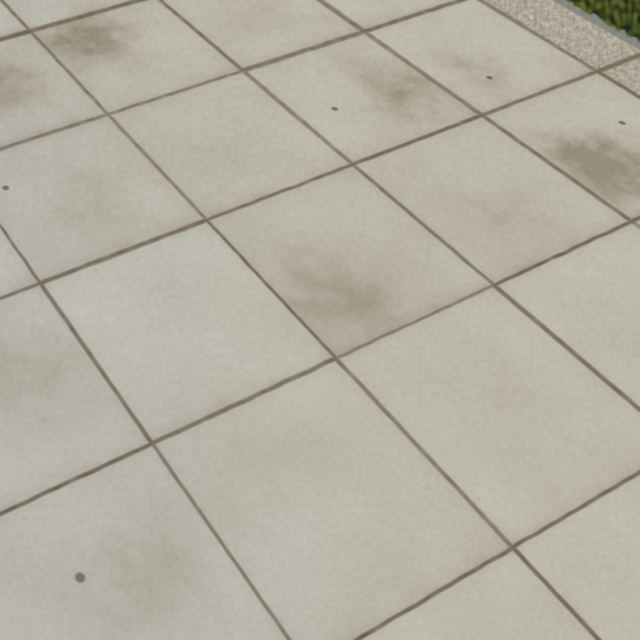
A WebGL 2 fragment shader for this texture:

```glsl
#version 300 es
precision highp float;

uniform vec2 u_resolution;
out vec4 fragColor;

vec2 hash2(vec2 p) {
    p = vec2(dot(p, vec2(127.1, 311.7)), dot(p, vec2(269.5, 183.3)));
    return fract(sin(p) * 43758.55);
}

float gradientNoise(vec2 p) {
    vec2 i = floor(p), f = fract(p);
    vec2 w = f * f * f * (f * (f * 6.0 - 15.0) + 10.0);
    vec2 e = vec2(0, 1);
    float a = dot(hash2(i) * 2.0 - 1.0, f);
    float b = dot(hash2(i + e.yx) * 2.0 - 1.0, f - e.yx);
    float c = dot(hash2(i + e.xy) * 2.0 - 1.0, f - e.xy);
    float d = dot(hash2(i + e.yy) * 2.0 - 1.0, f - e.yy);
    return mix(mix(a, b, w.x), mix(c, d, w.x), w.y);
}

float fbm(vec2 p) {
    float sum = 0.0, amp = 1.0;
    for (int i = 0; i < 4; i++) {
        sum += amp * gradientNoise(p);
        p = mat2(1.6, 1.2, -1.2, 1.6) * p + 7.3;
        amp *= 0.55;
    }
    return sum;
}

// One blurred, ragged damp patch inside each slab, denser toward the far side
float stain(vec2 ground, vec2 slab) {
    vec2 rnd = hash2(slab + 11.0);
    vec2 center = slab + 0.2 + 0.6 * hash2(slab + 4.0);
    vec2 warp = 0.2 * vec2(fbm(ground * 3.0), fbm(ground * 3.0 + 19.0));
    float patchShape = exp(-dot(ground - center + warp, ground - center + warp) / (0.04 + 0.06 * rnd.y));
    float amount = rnd.x * mix(0.4, 1.2, smoothstep(-1.5, 2.0, slab.x + slab.y));
    return patchShape * amount * (0.9 + 0.7 * fbm(ground * 7.0));
}

// Joint darkness from its distance in canvas units
float joint(float dist, vec2 edgeId, float pixel) {
    float halfWidth = 0.0016 + 0.0012 * hash2(edgeId).x;
    float core = 1.0 - smoothstep(halfWidth - pixel, halfWidth + pixel + 0.0015, dist);
    return core * mix(0.65, 1.0, hash2(edgeId + 3.0).y);
}

void main() {
    vec2 canvas = gl_FragCoord.xy / u_resolution;
    float pixel = 1.0 / u_resolution.y;

    // Perspective from slab units on the ground to the canvas, inverted
    mat3 groundToCanvas = mat3(0.305, 0.156, 0.075, -0.152, 0.318, 0.155, 0.525, 0.44, 1.0);
    vec3 h = inverse(groundToCanvas) * vec3(canvas, 1.0);
    vec2 ground = h.xy / h.z;
    vec2 slab = floor(ground), local = fract(ground);
    vec2 slope = vec2(length(vec2(dFdx(ground.x), dFdy(ground.x))),
                      length(vec2(dFdx(ground.y), dFdy(ground.y)))) * u_resolution.y;

    // Weathered concrete with soft mottling and fine grain
    float cloud = fbm(ground * 1.9 + slab * 5.0);
    float grain = gradientNoise(canvas * 150.0) + 0.7 * gradientNoise(canvas * 83.0);
    float tone = 0.62 + 0.4 * cloud + 0.25 * (hash2(slab).x - 0.5);
    vec3 color = mix(vec3(0.69, 0.67, 0.61), vec3(0.77, 0.76, 0.71), clamp(tone, 0.0, 1.0));
    color += vec3(-0.012, -0.005, 0.012) * smoothstep(0.9, 0.1, canvas.x + canvas.y * 0.4);
    color = mix(color, vec3(0.54, 0.50, 0.42), clamp(0.75 * stain(ground, slab), 0.0, 0.75));
    color += 0.028 * grain;

    // Small pits, at most one per slab
    vec2 pit = 0.15 + 0.7 * hash2(slab + 31.0);
    float pitMask = (1.0 - smoothstep(0.012, 0.026, length(local - pit))) * step(0.6, hash2(slab + 8.0).y);
    color = mix(color, vec3(0.36, 0.34, 0.30), 0.7 * pitMask);

    // Pebbled border strip beyond the last slab column
    float strip = smoothstep(-pixel, pixel, (ground.x - 3.0) / slope.x);
    float pebble = gradientNoise(canvas * 210.0) + gradientNoise(canvas * 120.0);
    color = mix(color, vec3(0.68, 0.65, 0.59) + 0.12 * pebble, strip);

    // Joints with a slight wobble and a dirty, faintly pink margin
    vec2 wobble = 0.006 * vec2(gradientNoise(ground.yx * 9.0), gradientNoise(ground * 9.0 + 5.0));
    vec2 nearest = vec2(min(round(ground.x), 3.0), round(ground.y));
    vec2 dist = abs(ground - nearest + wobble) / slope;
    float grime = 0.55 + 0.6 * fbm(ground * 3.7 + 2.0);
    float margin = 0.22 * exp(-dist.x / 0.008) + 0.3 * exp(-dist.y / 0.008)
                 + 0.22 * exp(-local.y * 17.0) * (1.0 - strip);
    color = mix(color, vec3(0.51, 0.44, 0.38), clamp(margin * grime, 0.0, 0.6));
    float lines = max(joint(dist.x, vec2(nearest.x, slab.y), pixel),
                      joint(dist.y, vec2(slab.x, nearest.y + 40.0), pixel));
    lines *= 0.85 + 0.4 * gradientNoise(ground * 14.0);
    color = mix(color, vec3(0.36, 0.31, 0.25), clamp(0.85 * lines, 0.0, 0.9));

    // Grey kerb and grass in the far corner
    float kerb = smoothstep(-pixel, pixel, (ground.x - 3.45) / slope.x);
    color = mix(color, vec3(0.52, 0.53, 0.50) + 0.04 * grain, kerb);
    float blades = gradientNoise(canvas * vec2(110.0, 55.0)) + gradientNoise(canvas * 75.0 + 9.0);
    vec3 grass = mix(vec3(0.13, 0.16, 0.07), vec3(0.38, 0.42, 0.19), clamp(0.45 + blades, 0.0, 1.0));
    float lawn = smoothstep(-0.003, 0.003, (ground.x - 3.54) / slope.x + 0.006 * blades);
    color = mix(color, grass, lawn);

    fragColor = vec4(clamp(color, 0.0, 1.0), 1.0);
}
```
